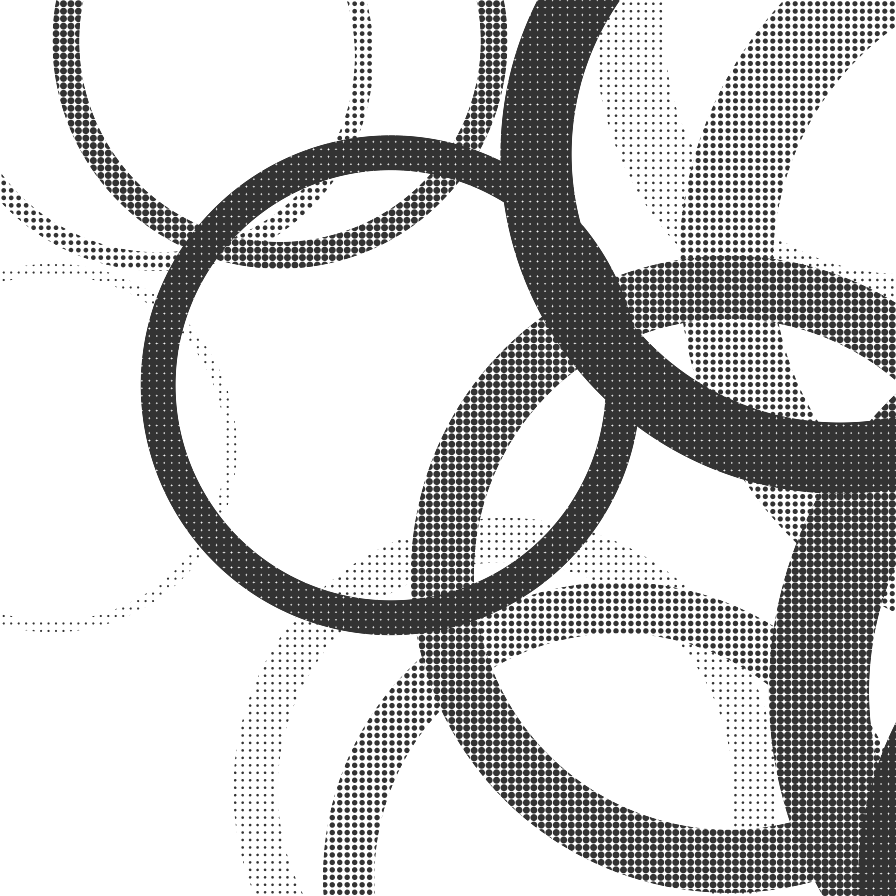
Give the GLSL for this background, as a three.js fragment shader.

```glsl
// Overlapping halftone rings in charcoal on white, all sharing one dot grid
varying vec2 vUv;

// Coverage of a ring filled with halftone dots; dotRadius is in grid cells,
// and above 0.5 the dots merge and leave only small holes
float halftoneRing(vec2 center, float outer, float inner, float dotRadius) {
  const float cells = 120.0;
  float pixel = fwidth(vUv.x);
  float edge = abs(distance(vUv, center) - 0.5 * (outer + inner)) - 0.5 * (outer - inner);
  float ring = 1.0 - smoothstep(-0.5 * pixel, 0.5 * pixel, edge);
  float dotEdge = length(fract(vUv * cells) - 0.5) - dotRadius;
  float dots = clamp(0.5 - dotEdge / (pixel * cells), 0.0, 1.0);
  return ring * dots;
}

void main() {
  const vec3 paper = vec3(1.0);
  const vec3 charcoal = vec3(0.2);
  float ink = 0.0;

  // Faint rings of fine dots
  ink = max(ink, halftoneRing(vec2(0.0586, 0.500), 0.2057, 0.193, 0.14));
  ink = max(ink, halftoneRing(vec2(0.564, 0.1185), 0.3035, 0.254, 0.17));
  ink = max(ink, halftoneRing(vec2(1.009, 0.961), 0.345, 0.267, 0.17));

  // Mid-tone rings
  ink = max(ink, halftoneRing(vec2(0.177, 0.9375), 0.240, 0.219, 0.31));
  ink = max(ink, halftoneRing(vec2(0.690, 0.021), 0.3295, 0.272, 0.36));
  ink = max(ink, halftoneRing(vec2(1.1896, 0.704), 0.432, 0.327, 0.34));

  // Heavy rings of nearly touching dots
  ink = max(ink, halftoneRing(vec2(0.3125, 0.954), 0.254, 0.224, 0.46));
  ink = max(ink, halftoneRing(vec2(0.814, 0.359), 0.3555, 0.285, 0.46));
  ink = max(ink, halftoneRing(vec2(1.319, 0.228), 0.461, 0.349, 0.50));

  // Near-solid rings with pinholes
  ink = max(ink, halftoneRing(vec2(0.436, 0.570), 0.279, 0.240, 0.62));
  ink = max(ink, halftoneRing(vec2(0.9375, 0.828), 0.379, 0.2995, 0.62));
  ink = max(ink, halftoneRing(vec2(1.348, 0.017), 0.3905, 0.300, 0.62));

  gl_FragColor = vec4(mix(paper, charcoal, ink), 1.0);
}
```
